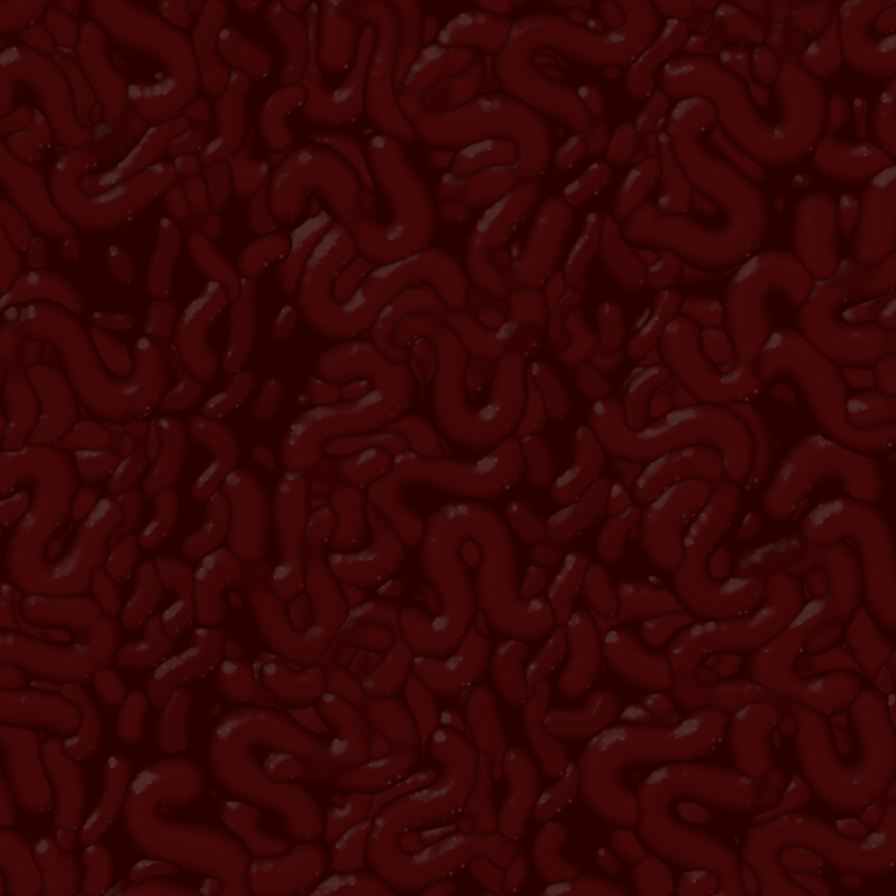
Reproduce this texture procedurally as a Shadertoy shader.

```glsl
const vec3 GAP = vec3(0.155, 0.0, 0.0);
const vec3 FLESH = vec3(0.262, 0.023, 0.024);
const vec3 SHEEN = vec3(0.30, 0.16, 0.16);
const vec2 LIGHT_SPOT = vec2(-0.35, 0.5);   // highlight position on a unit tube
const vec2 RIM_SPOT = vec2(0.5, -0.65);     // faint reflected glint
const vec2 BIG_CELL = vec2(0.1517, 0.115);
const vec2 SMALL_CELL = vec2(0.05057, 0.075);
const float BAND_START = 0.034;
const float SLANT = 0.176;                  // lean of the columns
const float BIG_RADIUS = 0.0225;
const float WOBBLE = 38.0;                  // swelling along a tube
const float GLINT_CELL = 0.010;
const int STEPS = 12;
const int SMALL = 0, UNDER = 1, OVER = 2;
const float TAU = 6.28318;

struct Worm {
    vec2 center;
    float len, radius, heading, swing, freq, phase, height, tone;
};

// Uppermost surface found so far
float topHeight = -2.2, nextHeight = -3.0;
vec3 topColor = GAP;

vec4 hash4(vec2 p) {
    vec4 q = fract(p.xyxy * vec4(0.1031, 0.1030, 0.0973, 0.1099));
    q += dot(q, q.wzxy + 33.33);
    return fract((q.xxyz + q.yzzw) * q.zywx);
}

// Scattered small round dots
float glints(vec2 p) {
    vec4 rnd = hash4(floor(p / GLINT_CELL) + 71.0);
    float d = length(fract(p / GLINT_CELL) - 0.3 - 0.4 * rnd.xy);
    return smoothstep(0.3, 0.14, d) * step(0.35, rnd.z);
}

float patches(vec2 p) {
    float wave = sin(dot(p, vec2(63.0, 41.0)) + 2.0 * sin(p.y * 47.0));
    wave += sin(dot(p, vec2(-52.0, 88.0)) + 1.5 * sin(p.x * 71.0));
    return smoothstep(-0.7, 0.5, wave);
}

// q is the distance from the axis and n the smooth offset, in tube radii
vec3 shade(vec2 p, float q, vec2 n, float tone) {
    float body = smoothstep(1.25, 0.4, q) * smoothstep(1.1, 0.98, q);
    vec3 color = mix(GAP, FLESH, body * tone * (0.96 + 0.14 * dot(n, LIGHT_SPOT)));
    vec2 toLight = n - LIGHT_SPOT, toRim = n - RIM_SPOT;
    float glow = exp(-5.0 * dot(toLight, toLight));
    float rim = exp(-16.0 * dot(toRim, toRim));
    float patchy = patches(p);
    float shine = 0.8 * smoothstep(0.38, 0.85, glow) * patchy + 0.12 * glow;
    shine += glints(p) * (0.7 * smoothstep(0.35, 0.65, glow) * patchy + 0.8 * rim);
    return mix(color, SHEEN, clamp(shine * tone, 0.0, 1.0) * smoothstep(1.05, 0.9, q));
}

// Walk a meandering path outward from its middle, then layer it by height
void drawWorm(vec2 p, Worm w, float pixel) {
    if (distance(p, w.center) > 0.4 * w.len + 2.0 * w.radius) return;
    float stride = 0.5 * w.len / float(STEPS);
    float q2 = 99.0;
    vec3 blend = vec3(0.0, 0.0, 1e-9);
    for (int k = 0; k < 2; k++) {
        float side = float(2 * k - 1);
        vec2 tail = w.center;
        for (int i = 0; i < STEPS; i++) {
            float s = side * (float(i) + 0.5) * stride;
            float angle = w.heading + w.swing * sin(w.freq * s + w.phase);
            vec2 link = side * stride * vec2(cos(angle), sin(angle));
            float t = clamp(dot(p - tail, link) / (stride * stride), 0.0, 1.0);
            float along = side * (float(i) + t) * stride;
            vec2 n = (p - tail - t * link) / w.radius;
            n /= 1.0 + 0.1 * sin(WOBBLE * along + w.phase);
            q2 = min(q2, dot(n, n));
            blend += vec3(n, 1.0) * exp(-8.0 * dot(n, n));
            tail += link;
        }
    }
    float h = w.height + 1.0 - q2;
    float edge = 1.3 * pixel / w.radius;
    float cover = smoothstep(-edge, edge, h - topHeight);
    if (cover > 0.0)
        topColor = mix(topColor, shade(p, sqrt(q2), blend.xy / blend.z, w.tone), cover);
    nextHeight = max(nextHeight, min(h, topHeight));
    topHeight = max(topHeight, h);
}

void drawLayer(vec2 p, vec2 cell, int kind, float pixel) {
    vec2 home = floor(vec2(p.x - SLANT * p.y - BAND_START, p.y) / cell);
    float seed = 97.0 * float(kind);
    for (int j = -2; j <= 2; j++)
    for (int i = -2; i <= 2; i++) {
        vec2 id = home + vec2(i, j);
        bool band = mod(floor((id.x + 0.5) * cell.x / BIG_CELL.x), 3.0) < 0.5;
        if (kind != SMALL && band) continue;
        vec4 a = hash4(id + 13.0 + seed), b = hash4(id + 211.0 + seed);
        vec2 c = (id + 0.5 + 0.35 * (a.xy - 0.5)) * cell;
        if (kind == UNDER) c.y += 0.5 * cell.y;
        c.x += BAND_START + SLANT * c.y;
        Worm w = Worm(c, mix(0.01, 0.03, a.z), mix(0.010, 0.014, a.w), TAU * b.x,
                      0.5, 45.0, TAU * b.z, -1.5, 0.65);
        if (kind != SMALL)
            w = Worm(c, mix(0.30, 0.38, a.z), BIG_RADIUS * mix(0.92, 1.1, a.w), TAU * b.x,
                     mix(1.5, 1.8, b.y), 20.0, TAU * b.z,
                     0.5 * b.w - (kind == UNDER ? 1.1 : 0.25), mix(0.92, 1.03, a.w));
        else if (band)
            w = Worm(c, mix(0.03, 0.10, a.z), mix(0.014, 0.020, a.w), 1.4 + 0.9 * (b.x - 0.5),
                     mix(0.3, 1.1, b.y), 45.0, TAU * b.z, 0.8 * b.w - 0.9, mix(0.75, 1.0, b.w));
        drawWorm(p, w, pixel);
    }
}

void mainImage(out vec4 fragColor, in vec2 fragCoord) {
    float pixel = 1.0 / iResolution.y;
    vec2 p = fragCoord * pixel;
    drawLayer(p, SMALL_CELL, SMALL, pixel);
    drawLayer(p, BIG_CELL, UNDER, pixel);
    drawLayer(p, BIG_CELL, OVER, pixel);
    // Contact shadow where two surfaces meet
    float crease = smoothstep(-0.1, 0.5, topHeight - nextHeight);
    fragColor = vec4(mix(GAP, topColor, 0.35 + 0.65 * crease), 1.0);
}
```
